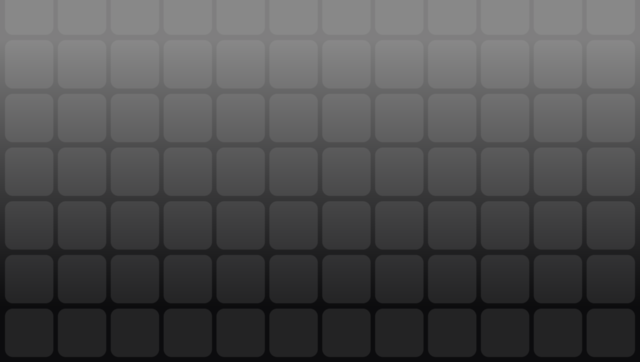
Give the GLSL for this pattern, as a WebGL 2 fragment shader.

```glsl
#version 300 es
precision highp float;
// Grid of translucent rounded tiles over a vertical grey-to-black gradient.

// Lengths are fractions of the canvas width.
#define COLUMNS 12.0
#define ROWS 7.0
#define PITCH vec2(0.08262, 0.0839)
#define FIRST_CENTER vec2(0.0456, 0.0456)
#define TILE_HALF 0.0378
#define CORNER_RADIUS 0.0122
#define FADE_START 0.0833
#define FADE_END 0.5026
#define FADE_POWER 1.15
#define TILE_OPACITY 0.12

uniform vec2 u_resolution;
out vec4 fragColor;

const vec3 BOTTOM_COLOR = vec3(0.047, 0.047, 0.053);
const vec3 TOP_COLOR = vec3(0.497, 0.496, 0.497);
const vec3 TILE_COLOR = vec3(0.80);

float roundedBox(vec2 p, vec2 halfSize, float radius) {
    vec2 q = abs(p) - halfSize + radius;
    return length(max(q, 0.0)) + min(max(q.x, q.y), 0.0) - radius;
}

void main() {
    vec2 p = gl_FragCoord.xy / u_resolution.x;
    float pixel = 1.0 / u_resolution.x;

    // Background: flat at both ends, slightly curved fade between
    float fade = clamp((p.y - FADE_START) / (FADE_END - FADE_START), 0.0, 1.0);
    vec3 color = mix(BOTTOM_COLOR, TOP_COLOR, pow(fade, FADE_POWER));

    // Nearest tile of the grid
    vec2 cell = floor((p - FIRST_CENTER) / PITCH + 0.5);
    cell = clamp(cell, vec2(0.0), vec2(COLUMNS, ROWS) - 1.0);
    vec2 local = p - FIRST_CENTER - cell * PITCH;

    // Translucent tile with a smooth edge
    float dist = roundedBox(local, vec2(TILE_HALF), CORNER_RADIUS);
    float coverage = 1.0 - smoothstep(-pixel, pixel, dist);
    color = mix(color, TILE_COLOR, TILE_OPACITY * coverage);

    fragColor = vec4(color, 1.0);
}
```
